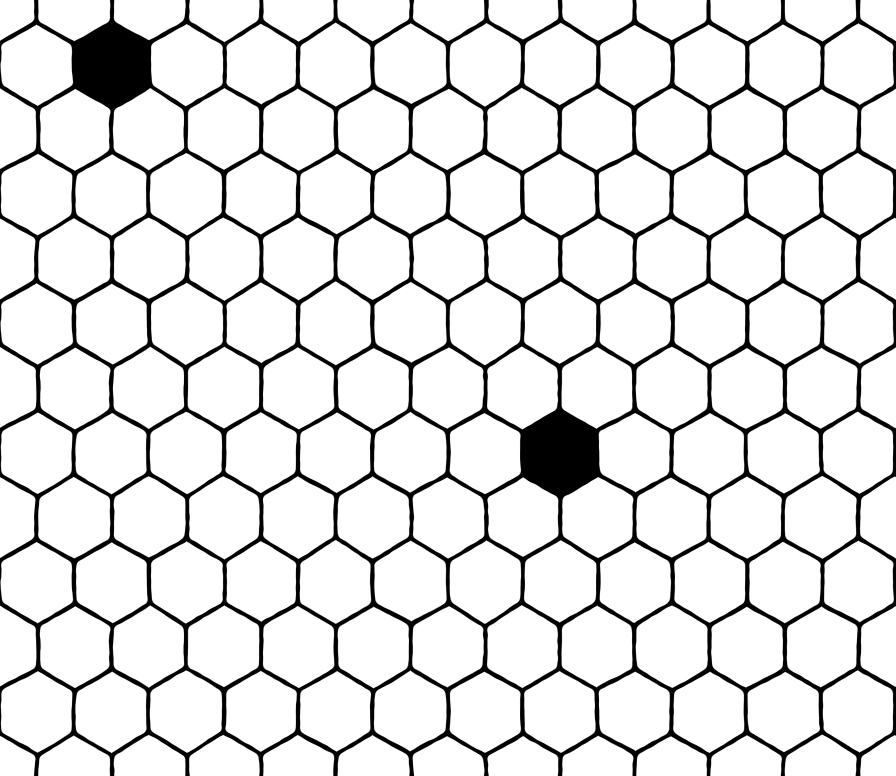
Give the GLSL for this pattern, as a WebGL 2 fragment shader.

```glsl
#version 300 es
precision highp float;
// Hand-inked honeycomb of white hexagons with a few cells filled black.

#define COLUMNS 12.0
#define ROWS 12.0
#define LINE_WIDTH 0.055
#define JOINT_ROUNDING 0.045
#define WOBBLE 0.034
#define ROUGHNESS 0.010
#define WEAR_ROWS 4.0
#define PAPER vec3(1.0)
#define INK vec3(0.0)

uniform vec2 u_resolution;
out vec4 fragColor;

const float ROW_PITCH = 0.8660254; // row spacing for a hexagon of width 1

float hash(vec2 p) {
    vec3 q = fract(vec3(p.xyx) * 0.1031);
    q += dot(q, q.yzx + 33.33);
    return fract((q.x + q.y) * q.z);
}

// Value noise in -0.5..0.5 that repeats after the given period.
float noise(vec2 p, vec2 period) {
    vec2 i = floor(p), f = fract(p);
    f = f * f * (3.0 - 2.0 * f);
    vec2 a = mod(i, period), b = mod(i + 1.0, period);
    return mix(mix(hash(a), hash(vec2(b.x, a.y)), f.x),
               mix(hash(vec2(a.x, b.y)), hash(b), f.x), f.y) - 0.5;
}

float smoothMax(float a, float b, float k) {
    float h = max(k - abs(a - b), 0.0) / k;
    return max(a, b) + h * h * k * 0.25;
}

// Centre of the nearest hexagon: the closer of two interleaved grids.
vec2 hexCentre(vec2 p) {
    vec2 cell = vec2(1.0, 2.0 * ROW_PITCH), offset = 0.5 * cell;
    vec2 even = cell * floor(p / cell + 0.5);
    vec2 odd = cell * floor(p / cell) + offset;
    vec2 toEven = p - even, toOdd = p - odd;
    return dot(toEven, toEven) < dot(toOdd, toOdd) ? even : odd;
}

// Distance from inside a hexagon to its border, with eased corners.
float borderDistance(vec2 p) {
    p = abs(p);
    float slanted = dot(p, vec2(0.5, ROW_PITCH));
    return 0.5 - smoothMax(p.x, slanted, JOINT_ROUNDING);
}

void main() {
    vec2 grid = gl_FragCoord.xy / u_resolution * vec2(COLUMNS, ROWS);
    float pixel = COLUMNS / u_resolution.x;

    // Uneven hand: slow drift of the lines, then a rough ink edge
    vec2 period = vec2(COLUMNS, WEAR_ROWS);
    vec2 drift = vec2(noise(grid * 2.0, period * 2.0),
                      noise(grid * 2.0 + 7.0, period * 2.0));
    float rough = noise(grid * 11.0, period * 11.0);

    vec2 p = grid * vec2(1.0, ROW_PITCH) + WOBBLE * drift;
    vec2 centre = hexCentre(p);
    float edge = borderDistance(p - centre) - 0.5 * LINE_WIDTH + ROUGHNESS * rough;
    float ink = 1.0 - smoothstep(-0.7 * pixel, 0.7 * pixel, edge);

    // Filled cells: one per six rows, stepped half the width each time
    float column = floor(centre.x + 0.01);
    float row = floor(centre.y / ROW_PITCH + 0.5);
    bool filled = mod(row, 6.0) == 5.0 && mod(column + row, COLUMNS) == 0.0;
    if (filled) ink = 1.0;

    fragColor = vec4(mix(PAPER, INK, ink), 1.0);
}
```
